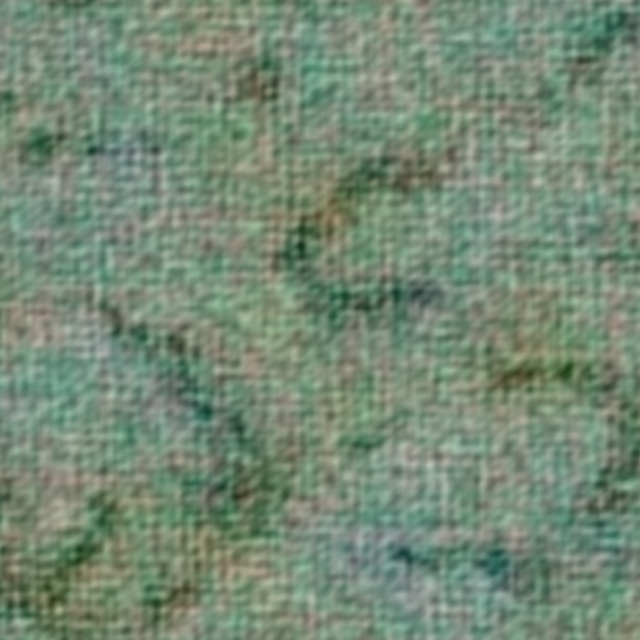
This texture is drawn by a Shadertoy shader. Its source:

```glsl
// Mottled sage-green woven cloth with soft grain, tinted threads and dark diagonal veins

vec2 gradientAt(vec2 cell) {
    vec3 q = fract(cell.xyx * vec3(0.1031, 0.1030, 0.0973));
    q += dot(q, q.yzx + 33.33);
    float angle = 6.2832 * fract((q.x + q.y) * q.z);
    return vec2(cos(angle), sin(angle));
}

float gradientNoise(vec2 p) {
    vec2 i = floor(p), f = fract(p);
    vec2 u = f * f * f * (f * (f * 6.0 - 15.0) + 10.0);
    vec2 e = vec2(1.0, 0.0);
    float low = mix(dot(gradientAt(i), f), dot(gradientAt(i + e), f - e), u.x);
    float high = mix(dot(gradientAt(i + e.yx), f - e.yx), dot(gradientAt(i + 1.0), f - 1.0), u.x);
    return mix(low, high, u.y);
}

float fractalNoise(vec2 p) {
    float sum = 0.0, amplitude = 1.0;
    for (int octave = 0; octave < 3; octave++) {
        sum += amplitude * gradientNoise(p);
        p = mat2(1.6, 1.2, -1.2, 1.6) * p + 7.3;
        amplitude *= 0.5;
    }
    return sum;
}

// Coordinates along and across the rising diagonal
vec2 diagonal(vec2 p) {
    return vec2(dot(p, vec2(0.8, 0.6)), dot(p, vec2(-0.6, 0.8)));
}

// Fine light-and-dark grain: slanted specks crossed by two sets of threads
float weaveGrain(vec2 p) {
    vec2 wobble = 0.006 * vec2(gradientNoise(p * 9.0 + 3.1), gradientNoise(p * 9.0 + 41.7));
    vec2 thread = sin(6.2832 * 48.0 * (p + wobble));
    vec2 strength = 0.5 + vec2(gradientNoise(p * 7.0 + 12.4), gradientNoise(p * 7.0 + 63.2));
    float specks = gradientNoise(diagonal(p) * vec2(44.0, 68.0) + 5.7);
    float warp = gradientNoise(p * vec2(75.0, 17.0) + 21.3);
    float weft = gradientNoise(p * vec2(17.0, 75.0) + 87.9);
    return 0.95 * specks + 0.6 * (warp + weft) + 0.17 * dot(thread, strength);
}

// Broken dark creases that follow the zero lines of a stretched noise
float veinMask(vec2 p) {
    p += 0.05 * vec2(fractalNoise(p * 6.0 + 17.0), fractalNoise(p * 6.0 + 52.0));
    float ridge = abs(gradientNoise(diagonal(p) * vec2(2.2, 3.6) + 9.4));
    float crease = 1.0 - smoothstep(0.0, 0.17, ridge + 0.06 * gradientNoise(p * 22.0));
    float gaps = smoothstep(-0.22, 0.3, fractalNoise(p * 4.5 + 31.0));
    return crease * gaps;
}

void mainImage(out vec4 fragColor, in vec2 fragCoord) {
    vec2 p = fragCoord / iResolution.y;
    float grain = weaveGrain(p);
    float vein = veinMask(p);

    // Broad cloudy tone and cool-to-olive drift
    vec3 color = vec3(0.485, 0.56, 0.482);
    color += 0.055 * fractalNoise(p * 5.0 + 70.0);
    color += vec3(-0.03, 0.005, 0.085) * fractalNoise(p * 3.5 + 24.0);

    // Rosy and jade tints running along the threads
    float tint = gradientNoise(p * vec2(34.0, 7.0) + 44.0)
               + gradientNoise(p * vec2(7.0, 34.0) + 15.0)
               + 0.8 * gradientNoise(p * 13.0 + 91.0);
    color += vec3(0.085, -0.02, 0.01) * tint;

    // Veins deepen towards teal or brown
    vec3 veinShade = vec3(0.18, 0.155, 0.16);
    veinShade += vec3(0.13, 0.0, -0.06) * gradientNoise(p * 8.0 + 36.0);
    color -= veinShade * vein;

    color += vec3(0.18, 0.175, 0.17) * grain * (1.0 + 0.5 * vein);
    fragColor = vec4(clamp(color, 0.0, 1.0), 1.0);
}
```
